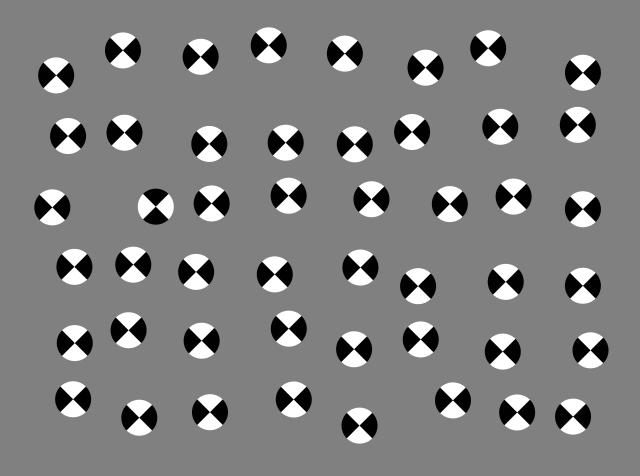
Give the GLSL for this pattern, as a WebGL 1 fragment shader.

```glsl
precision highp float;

uniform vec2 u_resolution;

const vec3 GRAY = vec3(0.502);
const vec3 BLACK = vec3(0.005);
const vec3 WHITE = vec3(1.0);

const vec2 GRID = vec2(8.0, 6.0);
const vec2 SWAPPED_CELL = vec2(1.0, 3.0);
const float MARGIN = 0.056;
const float RADIUS = 0.0378;
const float JITTER = 0.032;
const float PI = 3.14159265;

vec2 hash22(vec2 p) {
  vec3 q = fract(p.xyx * vec3(0.1031, 0.1030, 0.0973));
  q += dot(q, q.yzx + 33.33);
  return fract((q.xx + q.yz) * q.zy);
}

// Coverage of the inside of a signed distance, softened over one pixel
float coverage(float dist, float pixel) {
  return clamp(0.5 - dist / pixel, 0.0, 1.0);
}

// Jittered cell centre; rows and columns also slide, but not at the border
vec2 markerCenter(vec2 cell, vec2 cellSize) {
  vec2 along = (cell + 0.5) / GRID;
  vec2 slide = vec2(0.028, 0.012) * sin(cell.yx * 2.3 + 0.8) * sin(PI * along);
  vec2 jitter = (hash22(cell + 17.0) * 2.0 - 1.0) * JITTER;
  return MARGIN + (cell + 0.5) * cellSize + slide + jitter;
}

// Disc in four quarters, white above and below unless swapped
vec3 drawMarker(vec3 base, vec2 p, float swapped, float pixel) {
  float wedge = (abs(p.x) - abs(p.y)) * 0.7071;
  float white = coverage(wedge * (1.0 - 2.0 * swapped), pixel);
  float disc = coverage(length(p) - RADIUS, pixel);
  return mix(base, mix(BLACK, WHITE, white), disc);
}

float insideGrid(vec2 cell) {
  vec2 inside = step(vec2(0.0), cell) * step(cell, GRID - 1.0);
  return inside.x * inside.y;
}

void main() {
  float pixel = 1.0 / u_resolution.y;
  vec2 p = gl_FragCoord.xy * pixel;
  vec2 extent = vec2(u_resolution.x * pixel, 1.0);
  vec2 cellSize = (extent - 2.0 * MARGIN) / GRID;
  vec2 home = floor((p - MARGIN) / cellSize);
  vec3 color = GRAY;

  // Markers of the surrounding cells
  for (int j = -1; j <= 1; j++) {
    for (int i = -1; i <= 1; i++) {
      vec2 cell = home + vec2(float(i), float(j));
      if (insideGrid(cell) > 0.5) {
        vec2 local = p - markerCenter(cell, cellSize);
        float swapped = 1.0 - step(0.5, distance(cell, SWAPPED_CELL));
        color = drawMarker(color, local, swapped, pixel);
      }
    }
  }

  gl_FragColor = vec4(color, 1.0);
}
```
